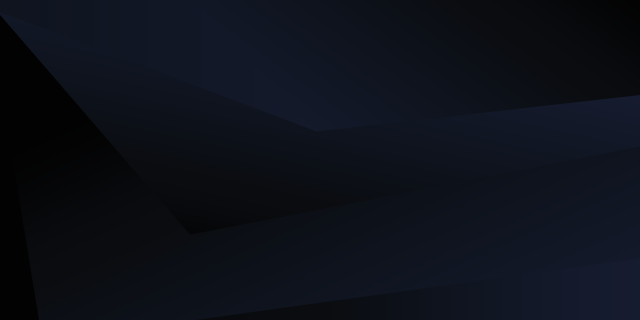
A WebGL 1 fragment shader for this background:

```glsl
precision highp float;

uniform vec2 u_resolution;

// Signed distance to the line a-b, positive on its left side
float lineSide(vec2 p, vec2 a, vec2 b) {
  vec2 d = normalize(b - a);
  return d.x * (p.y - a.y) - d.y * (p.x - a.x);
}

// Region above a V-shaped fold
float aboveFold(vec2 p, vec2 left, vec2 tip, vec2 right) {
  return min(lineSide(p, left, tip), lineSide(p, tip, right));
}

float cover(float dist) {
  float halfPixel = 0.75 / u_resolution.y;
  return smoothstep(-halfPixel, halfPixel, dist);
}

// Light level to colour: black, charcoal, slate, navy
vec3 nightRamp(float level) {
  vec3 color = mix(vec3(0.008), vec3(0.040, 0.047, 0.062), smoothstep(0.0, 0.065, level));
  color = mix(color, vec3(0.055, 0.075, 0.115), clamp((level - 0.065) / 0.05, 0.0, 1.0));
  return mix(color, vec3(0.086, 0.108, 0.185), clamp((level - 0.115) / 0.07, 0.0, 1.0));
}

void main() {
  vec2 p = gl_FragCoord.xy / u_resolution * vec2(2.0, 1.0);

  // Broad lower sheet, brighter toward the lower right
  float light = 0.015 + 0.131 * (0.557 - p.y) + 0.059 * (p.x - 0.26);

  // Dark sliver at the left
  float sliver = lineSide(p, vec2(0.122, 0.0), vec2(0.052, 0.427));
  light = mix(light, 0.008, cover(sliver));

  // Bottom wedge, lit from the right
  float wedgeLight = 0.048 + 0.14 * smoothstep(0.7, 2.1, p.x);
  light = mix(light, wedgeLight, cover(-lineSide(p, vec2(0.612, 0.0), vec2(2.0, 0.193))));

  // Middle fold, darkest at its tip
  float middleLight = 0.025 + 0.218 * (p.y - 0.266) + 0.048 * (p.x - 0.594);
  float middle = aboveFold(p, vec2(0.0, 0.953), vec2(0.594, 0.266), vec2(2.0, 0.542));
  light = mix(light, middleLight, cover(middle));

  // Upper fold, fading to black in the right corner
  float topLight = min(0.12 + 0.05 * p.x, 0.01 + 0.1 * (2.0 - p.x) + 0.138 * (1.0 - p.y));
  float top = aboveFold(p, vec2(0.0, 0.963), vec2(0.99, 0.589), vec2(2.0, 0.703));
  light = mix(light, topLight, cover(top));

  gl_FragColor = vec4(nightRamp(light), 1.0);
}
```
